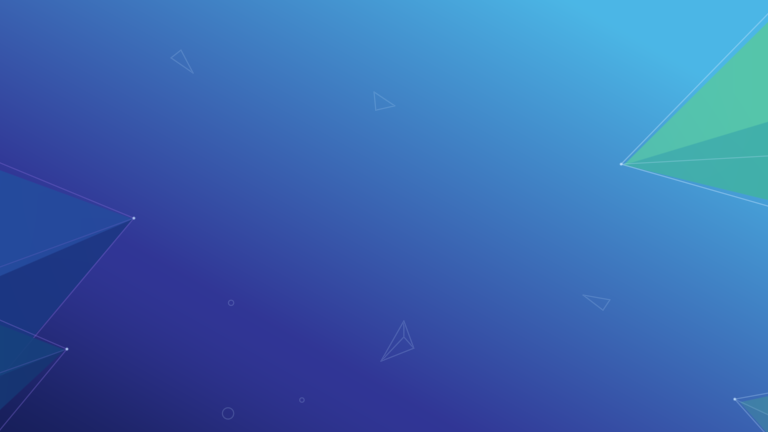
A Shadertoy shader for this background:

```glsl
// Diagonal blue gradient with folded crystals at the sides and faint line ornaments.

// Space: height runs 0..1, width runs 0..WIDTH
const float WIDTH = 1.778;
const float LINE_HALF_WIDTH = 0.0008;
const float DOT_RADIUS = 0.0032;
const float ORNAMENT_OPACITY = 0.16;

// Gradient from the lower left to the upper right
const vec3 NIGHT  = vec3(0.085, 0.115, 0.34);
const vec3 INDIGO = vec3(0.190, 0.210, 0.585);
const vec3 SKY    = vec3(0.295, 0.715, 0.900);
const float INDIGO_STOP = 0.30;
const float SKY_STOP = 0.87;

const vec3 PALE   = vec3(0.75, 0.88, 1.0);
const vec3 VIOLET = vec3(0.48, 0.40, 0.82);

// A wedge from its tip to a canvas side; heights are top, fold, bottom there
struct Crystal {
    float side;
    vec2 tip;
    vec3 heights;
    vec2 frameTip;
    vec3 frameHeights;
    vec3 upper;
    vec3 lower;
    vec3 frameColor;
    float frameOpacity;
};

const Crystal GREEN = Crystal(WIDTH,
    vec2(1.444, 0.618), vec3(0.949, 0.718, 0.537),
    vec2(1.438, 0.620), vec3(0.968, 0.639, 0.523),
    vec3(0.335, 0.775, 0.655), vec3(0.255, 0.690, 0.655), PALE, 0.38);
const Crystal CORNER = Crystal(WIDTH,
    vec2(1.713, 0.069), vec3(0.083, 0.040, -0.005),
    vec2(1.701, 0.076), vec3(0.090, 0.040, -0.010),
    vec3(0.250, 0.510, 0.650), vec3(0.240, 0.480, 0.650), PALE, 0.25);
const Crystal BLUE = Crystal(0.0,
    vec2(0.308, 0.493), vec3(0.606, 0.361, 0.129),
    vec2(0.310, 0.495), vec3(0.623, 0.382, 0.125),
    vec3(0.140, 0.295, 0.615), vec3(0.105, 0.215, 0.510), VIOLET, 0.35);
const Crystal TEAL = Crystal(0.0,
    vec2(0.150, 0.190), vec3(0.248, 0.130, 0.051),
    vec2(0.155, 0.192), vec3(0.259, 0.137, 0.005),
    vec3(0.085, 0.255, 0.490), vec3(0.085, 0.210, 0.450), VIOLET, 0.35);

// Ornaments: three corners per triangle; centre and radius per ring
const int TRIANGLES = 6;
const vec2 CORNERS[18] = vec2[](
    vec2(0.396, 0.866), vec2(0.419, 0.884), vec2(0.447, 0.831),
    vec2(0.866, 0.787), vec2(0.914, 0.755), vec2(0.870, 0.745),
    vec2(0.935, 0.257), vec2(0.958, 0.194), vec2(0.882, 0.164),
    vec2(0.935, 0.257), vec2(0.935, 0.220), vec2(0.882, 0.164),
    vec2(0.935, 0.220), vec2(0.958, 0.194), vec2(0.935, 0.257),
    vec2(1.350, 0.317), vec2(1.412, 0.306), vec2(1.396, 0.282));
const int RINGS = 3;
const vec3 RING[3] = vec3[](
    vec3(0.528, 0.043, 0.013), vec3(0.535, 0.299, 0.006), vec3(0.699, 0.074, 0.005));

float pixel() { return 1.0 / iResolution.y; }

float segmentDistance(vec2 p, vec2 a, vec2 b) {
    vec2 pa = p - a, ba = b - a;
    return length(pa - ba * clamp(dot(pa, ba) / dot(ba, ba), 0.0, 1.0));
}

float stroke(float d) {
    return 1.0 - smoothstep(0.0, LINE_HALF_WIDTH + pixel(), abs(d));
}

vec3 gradient(float t) {
    vec3 dark = mix(NIGHT, INDIGO, smoothstep(-0.05, INDIGO_STOP, t));
    return mix(dark, SKY, clamp((t - INDIGO_STOP) / (SKY_STOP - INDIGO_STOP), 0.0, 1.0));
}

vec3 drawCrystal(vec3 color, vec2 p, Crystal c) {
    // Signed distance above the top, fold and bottom edges
    float span = c.side - c.tip.x;
    float along = (p.x - c.tip.x) / span;
    vec3 rise = c.heights - c.tip.y;
    vec3 above = (p.y - c.tip.y - rise * along) * abs(span) / sqrt(span * span + rise * rise);
    vec3 mask = smoothstep(-pixel(), pixel(), above);

    vec3 fill = mix(c.lower, c.upper, mask.y);
    float opacity = mix(0.82, 0.96, clamp(along, 0.0, 1.0));
    color = mix(color, fill, (1.0 - mask.x) * mask.z * opacity);

    // Offset wire frame and its bright tip
    for (int i = 0; i < 3; i++) {
        float d = segmentDistance(p, c.frameTip, vec2(c.side, c.frameHeights[i]));
        color = mix(color, c.frameColor, stroke(d) * c.frameOpacity * (i == 1 ? 0.6 : 1.0));
    }
    float dotMask = 1.0 - smoothstep(0.0, DOT_RADIUS + pixel(), length(p - c.frameTip));
    return mix(color, PALE, dotMask * 0.85);
}

void mainImage(out vec4 fragColor, in vec2 fragCoord) {
    vec2 uv = fragCoord / iResolution.xy;
    vec2 p = uv * vec2(WIDTH, 1.0);
    vec3 color = gradient(0.5 * (uv.x + uv.y));

    color = drawCrystal(color, p, GREEN);
    color = drawCrystal(color, p, CORNER);
    color = drawCrystal(color, p, BLUE);
    color = drawCrystal(color, p, TEAL);

    // Faint ornaments
    float lines = 0.0;
    for (int i = 0; i < TRIANGLES * 3; i++) {
        int next = i % 3 == 2 ? i - 2 : i + 1;
        lines = max(lines, stroke(segmentDistance(p, CORNERS[i], CORNERS[next])));
    }
    for (int i = 0; i < RINGS; i++)
        lines = max(lines, stroke(length(p - RING[i].xy) - RING[i].z));
    color = mix(color, PALE, lines * ORNAMENT_OPACITY);

    fragColor = vec4(color, 1.0);
}
```
